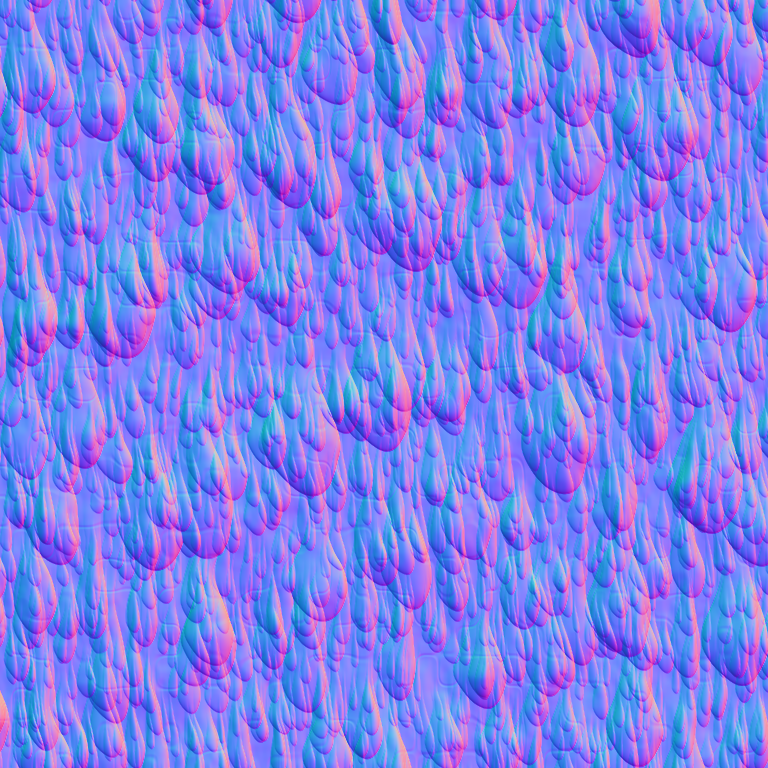
A WebGL 2 fragment shader for this texture map:

```glsl
#version 300 es
precision highp float;
// Normal map of a wall covered in thick, running drips.
// Layers of teardrops, from broad to thin, add up to a height field;
// its slopes, taken by central differences, become the colour.

uniform vec2 u_resolution;
out vec4 fragColor;

// Integer hash: three random values in 0..1 per cell and seed
vec3 hash3(ivec2 cell, int seed) {
    uvec3 v = uvec3(ivec3(cell, seed) + 4096) * 1664525u + 1013904223u;
    v.x += v.y * v.z; v.y += v.z * v.x; v.z += v.x * v.y;
    v ^= v >> 16u;
    v.x += v.y * v.z; v.y += v.z * v.x; v.z += v.x * v.y;
    return vec3(v >> 8u) / 16777216.0;
}

// Smooth value noise
float noise(vec2 p, int seed) {
    ivec2 i = ivec2(floor(p));
    vec2 f = fract(p);
    f = f * f * f * (f * (f * 6.0 - 15.0) + 10.0);
    float low = mix(hash3(i, seed).x, hash3(i + ivec2(1, 0), seed).x, f.x);
    float high = mix(hash3(i + ivec2(0, 1), seed).x, hash3(i + ivec2(1, 1), seed).x, f.x);
    return mix(low, high, f.y);
}

// Height of one drip: p is relative to its lower tip
float drip(vec2 p, float radius, float len) {
    float t = clamp(p.y / len, 0.0, 1.0);
    float width = radius * mix(1.0, 0.32, smoothstep(0.2, 0.75, t));
    float u = clamp(p.x / width, -1.5, 1.5);
    u -= 0.28 * (1.0 - u * u);                     // crest leans to the right
    float v = min(p.y / (1.7 * radius) - 1.0, 0.0); // rounded lower cap
    float dome = pow(max(1.0 - u * u - v * v, 0.0), 0.62);
    return width * dome * (1.0 - smoothstep(0.5, 1.0, t));
}

// One layer: jittered columns of drips, the highest one wins
float dripLayer(vec2 p, float columns, float aspect, int seed) {
    vec2 size = vec2(1.0, aspect) / columns;
    int column = int(floor(p.x / size.x));
    float h = 0.0;
    for (int i = -1; i <= 1; i++) {
        int cx = column + i;
        float shift = hash3(ivec2(cx, 77), seed).x;
        int row = int(floor(p.y / size.y - shift));
        for (int j = -1; j <= 0; j++) {
            ivec2 cell = ivec2(cx, row + j);
            vec3 rnd = hash3(cell, seed);
            vec2 tip = vec2(float(cx) + 0.25 + 0.5 * rnd.x,
                            float(cell.y) + shift + 0.6 * rnd.y) * size;
            float radius = size.x * mix(0.2, 0.48, rnd.z);
            float len = size.y * mix(0.65, 1.0, fract(rnd.x * 7.0 + rnd.z));
            h = max(h, drip(p - tip, radius, len));
        }
    }
    return h;
}

float height(vec2 p) {
    // Rough ground: broad swells, upright bumps and fine grain
    float h = 0.012 * noise(p * vec2(9.0, 6.0), 1)
            + 0.0045 * noise(p * vec2(42.0, 19.0), 2)
            + 0.0013 * noise(p * vec2(100.0, 58.0), 3);

    // Hairline creases
    float crease = abs(noise(p * vec2(36.0, 24.0), 4) - 0.5);
    h -= 0.0005 * (1.0 - smoothstep(0.0, 0.08, crease));

    // Drips wander sideways a little as they run
    p.x += 0.014 * (noise(p * vec2(13.0, 9.0), 5) - 0.5)
         + 0.004 * (noise(p * vec2(30.0, 28.0), 6) - 0.5);
    float columns = 9.0;
    for (int i = 0; i < 6; i++) {
        h += 0.43 * dripLayer(p, columns, 2.3 + 0.4 * float(i), 11 + i);
        columns *= 1.43;
    }
    return h;
}

void main() {
    vec2 uv = gl_FragCoord.xy / u_resolution;
    vec2 e = vec2(0.0012, 0.0);
    vec2 slope = vec2(height(uv + e.xy) - height(uv - e.xy),
                      height(uv + e.yx) - height(uv - e.yx)) / (2.0 * e.x);
    vec3 normal = normalize(vec3(-slope, 1.0));
    fragColor = vec4(normal * 0.5 + 0.5, 1.0);
}
```
